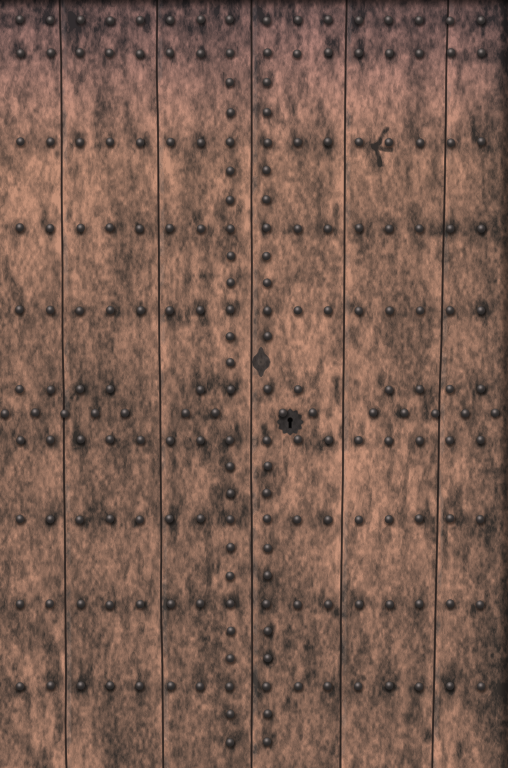
Give the GLSL for this texture, as a WebGL 2 fragment shader.

```glsl
#version 300 es
precision highp float;
// An old plank door with rows of iron studs, a keyhole rosette and worn, stained wood.
uniform vec2 u_resolution;
out vec4 fragColor;

#define DOOR vec2(5.06, 7.68)
#define WOOD_DARK vec3(0.19, 0.175, 0.165)
#define WOOD_LIGHT vec3(0.71, 0.535, 0.45)
#define IRON vec3(0.18, 0.165, 0.16)
#define STUD_RADIUS 0.041
#define BASE_TONE 0.66
#define GRAIN 0.60
#define WEAR 0.28
#define STAIN 0.28

float hash(vec2 p) {
  vec3 q = fract(p.xyx * 0.1031);
  q += dot(q, q.yzx + 33.33);
  return fract((q.x + q.y) * q.z);
}

float noise(vec2 p) {
  vec2 i = floor(p), f = fract(p);
  f *= f * (3.0 - 2.0 * f);
  return mix(mix(hash(i), hash(i + vec2(1, 0)), f.x),
             mix(hash(i + vec2(0, 1)), hash(i + vec2(1, 1)), f.x), f.y);
}

float fbm(vec2 p) {
  float sum = 0.0, amp = 0.533;
  for (int i = 0; i < 4; i++) {
    sum += amp * noise(p);
    p = mat2(1.9, 0.25, -0.25, 1.9) * p + 17.3;
    amp *= 0.5;
  }
  return sum;
}

float segment(vec2 p, vec2 a, vec2 b) {
  vec2 v = p - a, e = b - a;
  return length(v - e * clamp(dot(v, e) / dot(e, e), 0.0, 1.0));
}

// Keeps the offset to the closest stud; gaps is a bit mask of missing columns.
void studRow(vec2 p, float y, float infill, float shift, int gaps, inout vec2 best) {
  bool right = p.x > 2.48;
  float start = right ? 2.66 + shift : 0.20 - shift;
  float pitch = right ? 0.304 : 0.299;
  float i = clamp(round((p.x - start) / pitch), 0.0, 7.0);
  int id = int(i) + (right ? 8 : 0);
  if (((gaps >> id) & 1) == 1) return;
  float k = 0.0;
  if ((id == 7 || id == 8) && infill > 0.0) k = clamp(round((p.y - y) / infill), 0.0, 2.0);
  vec2 c = vec2(start + i * pitch, y + k * infill);
  if (distance(c, vec2(2.66, 3.63)) < 0.06) return;  // the diamond plate sits here
  c += 0.015 * (vec2(hash(c * 91.0), hash(c * 57.0 + 8.0)) - 0.5);
  if (length(p - c) < length(best)) best = p - c;
}

const float rows[11] = float[](0.20, 0.53, 1.42, 2.28, 3.10, 3.89, 4.40, 5.19, 6.04, 6.86, 7.70);
const vec2 seams[5] = vec2[](vec2(0.60, 0.008), vec2(1.56, 0.008), vec2(2.50, 0.001),
                             vec2(3.45, -0.008), vec2(4.465, -0.021));
// Broad light and dark areas: x, y, radius, amount.
const vec4 patches[12] = vec4[](
  vec4(0.45, 1.90, 0.75, 0.15), vec4(1.75, 1.15, 0.45, 0.12), vec4(3.00, 3.20, 0.60, 0.13),
  vec4(3.85, 1.20, 0.55, 0.13), vec4(3.60, 5.30, 0.40, 0.18), vec4(3.05, 6.45, 0.40, -0.20),
  vec4(4.80, 6.60, 0.60, -0.17), vec4(2.00, 4.70, 0.55, -0.12), vec4(0.30, 3.50, 0.40, -0.12),
  vec4(1.10, 4.20, 0.50, -0.12), vec4(4.00, 3.10, 0.60, -0.10), vec4(4.85, 2.20, 0.50, -0.12));

void main() {
  vec2 p = gl_FragCoord.xy / u_resolution * DOOR;
  p.y = DOOR.y - p.y;
  float px = DOOR.y / u_resolution.y;

  // Planks and seams
  float seam = 9.0, side = 0.0, plank = 0.0;
  for (int i = 0; i < 5; i++) {
    float d = p.x - seams[i].x - seams[i].y * p.y - 0.012 * (noise(vec2(p.y * 1.5, i)) - 0.5);
    plank += step(0.0, d);
    if (abs(d) < seam) { seam = abs(d); side = d; }
  }

  // Studs
  vec2 stud = vec2(9.0);
  float band = 0.0;
  for (int i = 0; i < 10; i++) {
    float infill = (i == 0 || i == 5) ? 0.0 : (rows[i + 1] - rows[i]) / 3.0;
    studRow(p, rows[i], infill, 0.0, i == 5 ? 3120 : 0, stud);
    band = max(band, exp(-pow((p.y - rows[i]) / 0.15, 2.0)));
  }
  studRow(p, 4.13, 0.0, 0.15, 1056, stud);
  float dist = length(stud);

  // Wood tone: blotches, grain, flaking and stains
  vec2 w = p + vec2(plank * 7.1, plank * 3.7);
  float blotch = fbm(w * vec2(1.9, 1.0));
  float grain = fbm(w * vec2(9.0, 1.8) + 3.0 * blotch);
  float fine = fbm(w * vec2(32.0, 19.0));
  float flake = fbm(w * vec2(14.0, 6.5) + 31.0);
  float tone = BASE_TONE + 0.36 * (blotch - 0.5) + GRAIN * (grain - 0.5) + 0.85 * (fine - 0.5);
  tone += 0.05 * (hash(vec2(plank, 4.0)) - 0.5);
  for (int i = 0; i < 12; i++) {
    vec2 v = (p - patches[i].xy) / patches[i].z * vec2(1.0, 0.6);
    tone += patches[i].w * exp(-dot(v, v)) * (0.4 + 1.2 * fbm(w * vec2(5.0, 2.5)));
  }
  float ragged = flake + 0.35 * (fine - 0.5);
  tone -= WEAR * smoothstep(0.53, 0.68, ragged) * smoothstep(0.38, 0.62, blotch + 0.08 * band);
  tone += 0.26 * smoothstep(0.52, 0.40, ragged) * exp(-seam * 7.0);
  tone -= 0.13 * band * smoothstep(0.42, 0.68, fbm(w * vec2(3.5, 5.0) + 9.0));
  tone -= STAIN * exp(-dist * dist / 0.007) * (0.4 + 1.1 * flake);
  tone -= 0.24 * (1.0 - smoothstep(0.0, 0.9, p.y)) + 0.09 * smoothstep(4.4, 7.4, p.y);
  tone -= 0.10 * smoothstep(0.25, 0.0, p.x) + 0.14 * smoothstep(4.7, 5.06, p.x);

  // Split knot
  vec2 k = p + 0.04 * (vec2(noise(p * 14.0), noise(p * 14.0 + 40.0)) - 0.5);
  float crack = min(segment(k, vec2(3.84, 1.27), vec2(3.74, 1.48)),
                min(segment(k, vec2(3.74, 1.48), vec2(3.80, 1.66)),
                    segment(k, vec2(3.72, 1.47), vec2(3.90, 1.49))));
  tone -= 0.5 * smoothstep(0.025 + px, 0.008, crack) + 0.08 * exp(-crack * 14.0);

  vec3 col = mix(WOOD_DARK, WOOD_LIGHT, clamp(tone, 0.03, 1.1));
  col *= mix(vec3(0.96, 0.94, 1.04), vec3(1.01, 0.995, 0.98), smoothstep(0.0, 1.8, p.y));
  col += 0.05 * smoothstep(0.035, 0.015, abs(side - 0.03)) * smoothstep(0.4, 0.6, flake);
  col = mix(col, vec3(0.12, 0.10, 0.095), 0.85 * smoothstep(0.007 + px, 0.002, seam));

  // Diamond plate and scalloped rosette with keyhole
  vec2 d = abs(p - vec2(2.60, 3.62));
  float diamond = d.x + 0.66 * d.y - 0.10 + 0.006 * cos(d.y * 70.0);
  col = mix(col, IRON * (0.85 + 0.8 * fine), 0.9 * smoothstep(px, -px, diamond));
  col = mix(col, vec3(0.36, 0.31, 0.28), 0.4 * smoothstep(0.018, 0.008, abs(length(d) - 0.022)));
  vec2 v = p - vec2(2.89, 4.22);
  float rosette = length(v) - 0.122 - 0.009 * cos(12.0 * atan(v.y, v.x));
  col *= 1.0 - 0.25 * exp(-max(rosette, 0.0) * 30.0);
  col = mix(col, IRON * (0.8 + 0.7 * fine), smoothstep(px, -px, rosette));
  float hole = min(length(v + vec2(0.0, 0.02)) - 0.025, max(abs(v.x) - 0.014, abs(v.y - 0.02) - 0.04));
  col = mix(col, vec3(0.02), smoothstep(px, -px, hole));

  // Domed stud heads with cast shadow and upper highlight
  col *= 1.0 - 0.5 * smoothstep(0.07, 0.03, length(stud - vec2(0.006, 0.017)));
  vec2 glint = stud + vec2(0.006, 0.014);
  vec3 head = IRON * (1.15 - 6.0 * stud.y) + vec3(0.34, 0.31, 0.30) * exp(-dot(glint, glint) / 0.00035);
  col = mix(col, head, smoothstep(STUD_RADIUS + 0.6 * px, STUD_RADIUS - 0.6 * px, dist));

  // Shade at the frame
  col *= 0.4 + 0.6 * smoothstep(-0.02, 0.11, p.y);
  col *= 1.0 - 0.4 * smoothstep(4.95, 5.05, p.x);
  fragColor = vec4(clamp(col, 0.0, 1.0), 1.0);
}
```
